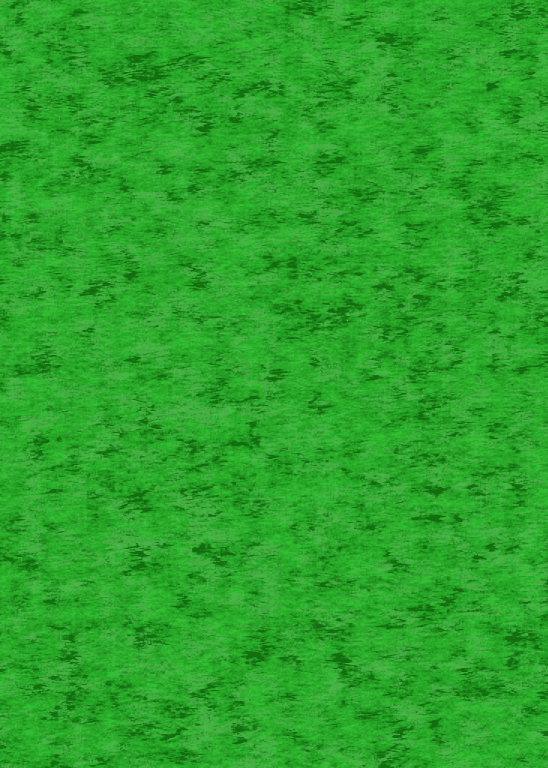
A Shadertoy shader for this texture:

```glsl
// Dense green turf: small dark tufts whose edges are frayed sideways,
// overlaid with short, nearly level streaks, pale wisps and fine bright grains.
// All layers are value noise in units of the canvas height.

float hash(vec2 p) {
    return fract(sin(dot(p, vec2(127.1, 311.7))) * 43758.5453);
}

float noise(vec2 p) {
    vec2 cell = floor(p);
    vec2 f = fract(p);
    f = f * f * (3.0 - 2.0 * f);
    float low = mix(hash(cell), hash(cell + vec2(1, 0)), f.x);
    float high = mix(hash(cell + vec2(0, 1)), hash(cell + vec2(1, 1)), f.x);
    return mix(low, high, f.y);
}

// Tufts in three octaves, a little wider than tall
float tufts(vec2 p) {
    float sum = 0.0;
    float weight = 0.5;
    for (int i = 0; i < 3; i++) {
        sum += weight * noise(p);
        p = mat2(0.94, 0.34, -0.34, 0.94) * p * 1.9 + 17.3;
        weight *= 0.7;
    }
    return sum / 1.095;
}

void mainImage(out vec4 fragColor, in vec2 fragCoord) {
    vec2 uv = fragCoord / iResolution.y;

    // Slight rise to the right, then a sideways shift that varies by row
    vec2 p = vec2(uv.x, uv.y - 0.06 * uv.x);
    float fray = noise(vec2(uv.x * 35.0, uv.y * 512.0 + 0.5)) - 0.5;
    vec2 frayed = p + vec2(0.018 * fray, 0.0);

    // Layers from coarse to fine
    float tuft = tufts(frayed * vec2(42.0, 52.0));
    float streak = 0.5 * noise(frayed * vec2(100.0, 270.0) + 41.0)
                 + 0.5 * noise(p * vec2(190.0, 430.0) + 83.0);
    float grain = noise(uv * 512.0 + 0.5);

    float tone = 0.58 + 0.8 * (tuft - 0.5) + 0.75 * (streak - 0.5)
               + 0.36 * (grain - 0.5);

    // Deep gaps between the blades, only inside dark tufts
    float gap = 1.0 - smoothstep(0.22, 0.44, tuft);
    tone -= gap * (0.10 + 0.35 * (1.0 - smoothstep(0.25, 0.55, streak)));

    // Shadow, body and lit greens
    vec3 shadow = vec3(0.07, 0.43, 0.06);
    vec3 body = vec3(0.14, 0.63, 0.14);
    vec3 lit = vec3(0.20, 0.75, 0.20);
    vec3 color = mix(shadow, body, clamp(2.0 * tone, 0.0, 1.0));
    color = mix(color, lit, clamp(2.0 * tone - 1.0, 0.0, 1.0));

    // Pale, greyer wisps
    float wisp = 0.4 * noise(frayed * vec2(48.0, 60.0) + 130.0)
               + 0.35 * noise(frayed * vec2(150.0, 330.0) + 210.0)
               + 0.25 * noise(uv * 512.0 + 700.5);
    float pale = smoothstep(0.46, 0.70, wisp) * smoothstep(0.2, 0.5, tone);
    color = mix(color, vec3(0.36, 0.70, 0.35), 0.58 * pale);

    // Sparse bright grains, gathered in patches
    float patches = smoothstep(0.25, 0.75, noise(p * 34.0 + 300.0));
    float fleck = smoothstep(0.92, 0.98, noise(uv * 512.0 + 57.5));
    color = mix(color, vec3(0.50, 0.80, 0.48), 0.6 * fleck * patches);

    fragColor = vec4(color, 1.0);
}
```
